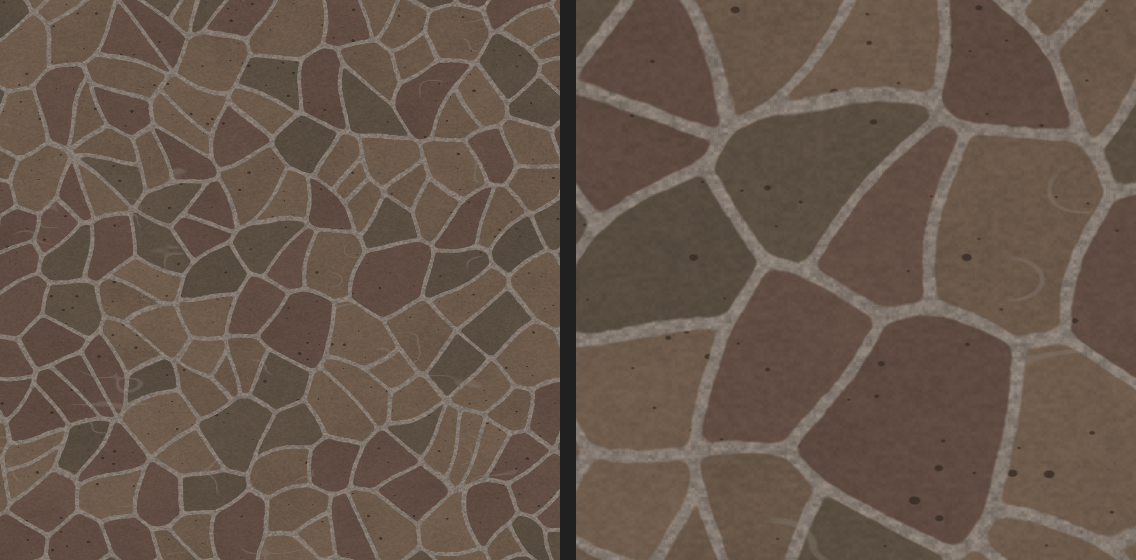
Left, the full canvas; right, a detail of the centre.
Reproduce this texture procedurally as a three.js fragment shader.

```glsl
varying vec2 vUv;

#define GRID 9.0
#define EXTRA_STONES 0.8
#define JOINT_HALF_WIDTH 0.0037
#define EDGE_SOFTNESS 0.0011
#define CORNER_ROUNDING 0.05
#define GRAIN_SCALE 300.0
#define PIT_GRID 48.0
#define TAN_STONE vec3(0.417, 0.346, 0.287)
#define RED_STONE vec3(0.376, 0.297, 0.259)
#define GREY_STONE vec3(0.348, 0.302, 0.254)
#define MORTAR vec3(0.510, 0.470, 0.435)

float hash(vec2 p) {
  vec3 q = fract(vec3(p.xyx) * 0.1031);
  q += dot(q, q.yzx + 33.33);
  return fract((q.x + q.y) * q.z);
}

vec2 hash2(vec2 p) {
  return vec2(hash(p + 17.3), hash(p + 71.9));
}

float noise(vec2 p) {
  vec2 i = floor(p), f = fract(p);
  f = f * f * (3.0 - 2.0 * f);
  vec2 e = vec2(0.0, 1.0);
  return mix(mix(hash(i), hash(i + e.yx), f.x),
             mix(hash(i + e.xy), hash(i + e.yy), f.x), f.y);
}

// Layered sines bend the straight cell borders into arcs
vec2 bend(vec2 p) {
  return p + 0.13 * sin(p.yx * 1.8 + vec2(0.4, 2.1))
           + 0.05 * sin(p.yx * 3.9 + p * 1.3 + vec2(1.7, 4.0));
}

// Each grid cell owns one stone and often a second; absent ones go far away
vec2 seedPoint(vec2 cell, float slot) {
  vec2 key = cell + slot * 37.0 + 50.0;
  float absent = slot * step(EXTRA_STONES, hash(key + 5.7));
  return cell + hash2(key) + absent * 99.0;
}

float smoothMin(float a, float b, float k) {
  float h = max(k - abs(a - b), 0.0) / k;
  return min(a, b) - 0.25 * h * h * k;
}

// Returns the nearest seed in xy and the distance to the stone border in z
vec3 paving(vec2 p) {
  vec2 base = floor(p), nearest = vec2(0.0);
  float best = 1e3, border = 2.0;
  for (int i = 0; i < 50; i++) {
    float n = floor(float(i) / 2.0);
    vec2 cell = base + vec2(mod(n, 5.0), floor(n / 5.0)) - 2.0;
    vec2 s = seedPoint(cell, mod(float(i), 2.0));
    float d = dot(s - p, s - p);
    if (d < best) { best = d; nearest = s; }
  }
  for (int i = 0; i < 50; i++) {
    float n = floor(float(i) / 2.0);
    vec2 cell = base + vec2(mod(n, 5.0), floor(n / 5.0)) - 2.0;
    vec2 s = seedPoint(cell, mod(float(i), 2.0));
    vec2 gap = s - nearest;
    if (dot(gap, gap) > 1e-5) {
      float d = dot(0.5 * (s + nearest) - p, normalize(gap));
      border = smoothMin(border, d, CORNER_ROUNDING);
    }
  }
  return vec3(nearest, border);
}

// Sparse dark pits of varied size
float pits(vec2 uv) {
  vec2 cell = floor(uv * PIT_GRID);
  vec2 center = 0.15 + 0.7 * hash2(cell + 9.0);
  vec2 offset = (fract(uv * PIT_GRID) - center) / PIT_GRID;
  float size = hash(cell + 31.0);
  float radius = mix(0.0006, 0.0026, size * size * size);
  float dist = length(offset * vec2(0.8, 1.1));
  return step(0.72, hash(cell + 3.0))
       * (1.0 - smoothstep(radius - 0.0006, radius + 0.0007, dist));
}

// Short pale scuffs: thin noise contours kept in a few patches
float scuffs(vec2 uv) {
  float line = abs(noise(uv * vec2(22.0, 38.0) + 40.0) - 0.5);
  float patchMask = smoothstep(0.76, 0.86, noise(uv * 13.0 + 80.0));
  return patchMask * (1.0 - smoothstep(0.015, 0.05, line));
}

vec3 stoneColor(vec2 id) {
  float kind = hash(floor(id * 64.0) + 11.0);
  float shade = hash(floor(id * 64.0) + 23.0) - 0.5;
  vec3 color = kind < 0.36 ? RED_STONE : kind < 0.82 ? TAN_STONE : GREY_STONE;
  return color * (1.0 + 0.07 * shade);
}

void main() {
  vec3 stone = paving(bend(vUv * GRID));

  // Surface grain and broad mottling
  float grain = noise(vUv * GRAIN_SCALE * vec2(0.8, 1.2)) - 0.5;
  float fine = hash(floor(vUv * GRAIN_SCALE * 1.7)) - 0.5;
  float mottle = noise(vUv * 14.0) + 0.6 * noise(vUv * vec2(38.0, 60.0)) - 0.8;

  vec3 face = stoneColor(stone.xy);
  face *= 1.0 + 0.09 * grain + 0.05 * fine + 0.06 * mottle;
  face = mix(face, MORTAR, 0.4 * scuffs(vUv));
  face = mix(face, vec3(0.20, 0.16, 0.13), 0.75 * pits(vUv));

  // Speckled mortar with slightly worn edges
  vec3 joint = MORTAR * (1.0 + 0.22 * grain + 0.12 * fine);
  float edge = stone.z / GRID + 0.0012 * (noise(vUv * 170.0) - 0.5);
  float cover = smoothstep(-EDGE_SOFTNESS, EDGE_SOFTNESS, edge - JOINT_HALF_WIDTH);

  gl_FragColor = vec4(mix(joint, face, cover), 1.0);
}
```
